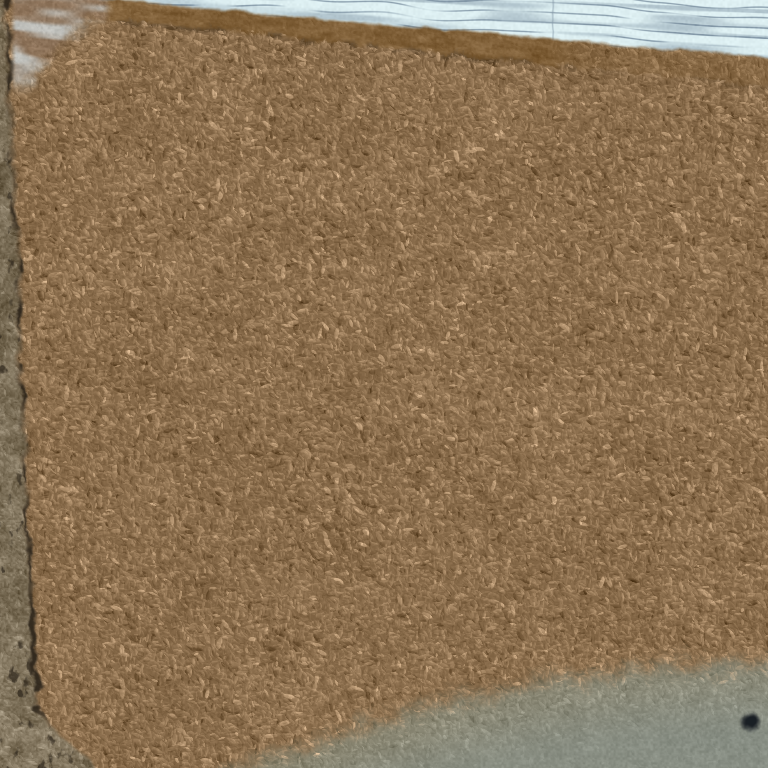
Give the GLSL for this texture, as a WebGL 2 fragment shader.

```glsl
#version 300 es
precision highp float;
// A bed of brown wood chips bounded by a pale slatted strip, a board and grey ground.

uniform vec2 u_resolution;
out vec4 outColor;

const vec3 CHIP_MID = vec3(0.582, 0.466, 0.334);
const vec3 CHIP_RANGE = vec3(0.100, 0.093, 0.086);
const vec3 GROUND = vec3(0.540, 0.545, 0.485);
const vec3 VERGE = vec3(0.48, 0.43, 0.34);
const vec3 BOARD = vec3(0.51, 0.385, 0.23);
const vec3 SLAT_LIGHT = vec3(0.87, 0.94, 0.95);
const vec3 SLAT_DARK = vec3(0.52, 0.60, 0.66);
const vec3 SOIL = vec3(0.17, 0.14, 0.10);
const vec3 STONE = vec3(0.10, 0.12, 0.14);
const float COARSE_CELLS = 108.0;
const float FINE_CELLS = 185.0;
const float GRIT_CELLS = 330.0;
const float CHIP_ANGLE = -0.75;
const float ANGLE_SPREAD = 2.3;

float hash(vec2 p) {
  vec3 q = fract(vec3(p.xyx) * 0.1031);
  q += dot(q, q.yzx + 33.33);
  return fract((q.x + q.y) * q.z);
}

float noise(vec2 p) {
  vec2 i = floor(p), f = fract(p);
  f = f * f * (3.0 - 2.0 * f);
  return mix(mix(hash(i), hash(i + vec2(1, 0)), f.x),
             mix(hash(i + vec2(0, 1)), hash(i + vec2(1, 1)), f.x), f.y);
}

float fbm(vec2 p) {
  float sum = 0.0, gain = 0.5;
  for (int i = 0; i < 4; i++) {
    sum += gain * noise(p);
    p = mat2(1.6, 1.2, -1.2, 1.6) * p + 7.3;
    gain *= 0.5;
  }
  return sum / 0.9375;
}

// Signed tone of overlapping elongated chips, each with a shaded lower rim.
float chips(vec2 uv, float cells, float seed) {
  vec2 p = uv * cells, base = floor(p);
  float tone = -0.5;
  float blur = max(0.25, 0.5 * cells / u_resolution.y);
  for (int y = -1; y <= 1; y++) {
    for (int x = -1; x <= 1; x++) {
      vec2 cell = base + vec2(x, y), key = cell + seed;
      vec2 center = cell + vec2(hash(key + 3.1), hash(key + 17.7));
      float angle = CHIP_ANGLE + (hash(key + 41.3) - 0.5) * ANGLE_SPREAD;
      vec2 along = vec2(cos(angle), sin(angle)), d = p - center;
      vec2 size = vec2(mix(0.5, 0.95, hash(key + 59.9)), mix(0.20, 0.36, hash(key + 71.1)));
      vec2 local = vec2(dot(d, along), dot(d, vec2(-along.y, along.x)));
      float body = 1.0 - smoothstep(1.0 - blur, 1.0 + blur, length(local / size));
      float pick = hash(key + 83.7);
      float shade = (pick - 0.5) * 2.1 + 1.3 * smoothstep(0.94, 1.0, pick)
                  - 0.9 * (1.0 - smoothstep(0.0, 0.08, pick));
      tone = mix(tone, shade + 0.65 * local.y / size.y, body);
    }
  }
  return tone;
}

// 1 below zero, 0 above, with a soft edge.
float inside(float d, float softness) {
  return 1.0 - smoothstep(-softness, softness, d);
}

void main() {
  vec2 uv = gl_FragCoord.xy / u_resolution;
  float pixel = 1.0 / u_resolution.y;
  float rough = fbm(uv * 45.0) - 0.5;
  float grit = noise(uv * GRIT_CELLS) - 0.5;

  // Chip bed with faint broad mottling
  float grain = 0.66 * chips(uv, COARSE_CELLS, 5.0) + 0.66 * chips(uv, FINE_CELLS, 211.0);
  float mottle = fbm(uv * vec2(11.0, 17.0) + 4.0) - 0.5;
  vec3 color = CHIP_MID + CHIP_RANGE * (grain + 0.6 * mottle + 0.7 * grit);

  // Grey ground rising to the right, thinly strewn with chips near its edge
  float reach = (1.0 - uv.x) / 0.67;
  float groundEdge = uv.y - 0.135 * (1.0 - reach * reach);
  float strewn = smoothstep(-0.10, 0.0, groundEdge);
  vec3 ground = GROUND + (0.015 + 0.045 * strewn) * grain
              + 0.06 * grit + 0.05 * rough + vec3(0.0, 0.02, 0.04) * uv.x;
  ground += vec3(0.03, 0.0, -0.03) * strewn;
  color = mix(color, ground, inside(groundEdge + 0.03 * rough + 0.006 * grain, 0.022));
  float stone = length((uv - vec2(0.978, 0.062)) * vec2(1.0, 0.9)) - 0.011 + 0.012 * rough;
  color = mix(color, STONE, inside(stone, 0.003 + pixel));

  // Left verge and its thin broken seam
  float verge = uv.x - 0.008 - 0.043 * (1.0 - uv.y) + 0.020 * rough - max(0.0, 0.075 - uv.y);
  vec3 vergeColor = VERGE + 0.24 * rough + 0.10 * grit + 0.055 * grain + 0.04 * (1.0 - uv.y);
  color = mix(color, vergeColor, inside(verge, 0.006));
  float broken = smoothstep(0.30, 0.65, noise(vec2(uv.x * 60.0, uv.y * 55.0)));
  float seamWidth = 0.001 + 0.004 * noise(vec2(3.0, uv.y * 80.0));
  float seam = inside(abs(verge) - seamWidth, 0.003) * smoothstep(0.05, 0.08, uv.y);
  color = mix(color, SOIL, 0.9 * seam * (0.2 + 0.8 * broken));
  float debris = smoothstep(0.66, 0.80, fbm(uv * vec2(75.0, 50.0) + 31.0));
  color = mix(color, SOIL, 0.7 * debris * inside(verge, 0.003));

  // Board below the slats, fading to the right
  float slope = uv.x - 0.143;
  float slatEdge = 1.0 - 0.088 * slope - uv.y;
  float boardEdge = 0.974 - 0.10 * slope - uv.y;
  float ragged = boardEdge + 0.014 * rough + 0.002 * grain;
  float boardSpan = smoothstep(0.135, 0.145, uv.x) * (1.0 - 0.6 * smoothstep(0.70, 0.78, uv.x));
  vec3 board = BOARD + 0.16 * (fbm(vec2(uv.x * 40.0, boardEdge * 120.0)) - 0.5)
             + 0.05 * grit + 0.02 * grain;
  color = mix(color, board, boardSpan * inside(ragged, 0.004));
  float shadow = inside(abs(ragged) - 0.002, 0.005) * smoothstep(0.3, 0.6, noise(uv * 70.0));
  color *= 1.0 - 0.28 * boardSpan * shadow;

  // Pale slats with thin bluish gaps
  float sway = 0.7 * noise(uv * vec2(14.0, 20.0));
  float ridge = abs(fract(slatEdge * 78.0 + uv.x * 2.2 + sway) - 0.5);
  float gap = inside(ridge - 0.07, 0.08) * smoothstep(0.15, 0.65, noise(uv * vec2(18.0, 90.0)));
  float tint = smoothstep(0.55, 0.9, noise(vec2(uv.x * 9.0, slatEdge * 150.0 + uv.x * 6.0)));
  vec3 slats = mix(SLAT_LIGHT, SLAT_DARK, min(0.9 * gap + 0.5 * tint, 1.0));
  float joint = inside(abs(uv.x - 0.72 + 0.004 * rough) - 0.0008, 0.0015);
  slats = mix(slats + 0.04 * grit, SLAT_DARK, 0.6 * joint);
  color = mix(color, slats, inside(slatEdge + 0.008 * rough, 0.002 + pixel) * step(0.1, uv.x));

  // Weathered streaks in the upper left corner
  float patchEdge = uv.x - 0.130 + max(0.0, 0.985 - uv.y) + 0.06 * rough;
  float streak = noise(vec2(uv.x * 14.0, uv.y * 95.0 + uv.x * 8.0));
  vec3 worn = mix(vec3(0.55, 0.45, 0.36), vec3(0.80, 0.83, 0.84), smoothstep(0.35, 0.75, streak));
  float patchMask = inside(patchEdge, 0.022) * smoothstep(0.86, 0.91, uv.y);
  color = mix(color, worn + 0.08 * grit, 0.8 * patchMask * smoothstep(0.012, 0.022, uv.x));

  outColor = vec4(clamp(color, 0.0, 1.0), 1.0);
}
```
